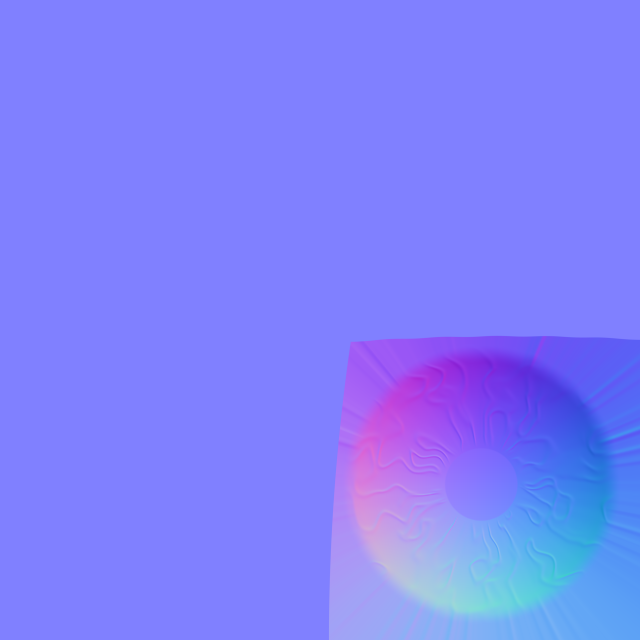
Reproduce this texture map procedurally as a Shadertoy shader.

```glsl
// Tangent-space normal map of an eye on a flat sheet: a bowl-shaped iris with
// a shallow pupil, set in a curved patch. Fine relief (iris fibres and radial
// streaks) is a polar height field whose slope is added to the base normal.
#define EYE_CENTER vec2(0.752, 0.243)
#define IRIS_RADIUS 0.213
#define PUPIL_RADIUS 0.0566
#define RIM_SOFTNESS 0.024
#define RIM_SLOPE 0.76
#define SCLERA_SLOPE 0.38
#define FIBRE_COUNT 44.0
#define FIBRE_HEIGHT 0.00042
#define STREAK_COUNT 170.0
#define STREAK_HEIGHT 0.0011

const float TAU = 6.2831853;

float hash(vec2 p) {
    return fract(sin(dot(p, vec2(127.1, 311.7))) * 43758.5453);
}

// Value noise that wraps along x after the given period
float wrapNoise(vec2 p, float period) {
    vec2 cell = floor(p);
    vec2 f = p - cell;
    f = f * f * (3.0 - 2.0 * f);
    float x0 = mod(cell.x, period);
    float x1 = mod(cell.x + 1.0, period);
    float low = mix(hash(vec2(x0, cell.y)), hash(vec2(x1, cell.y)), f.x);
    float high = mix(hash(vec2(x0, cell.y + 1.0)), hash(vec2(x1, cell.y + 1.0)), f.x);
    return mix(low, high, f.y);
}

float outsideIris(float r) {
    return smoothstep(IRIS_RADIUS - RIM_SOFTNESS, IRIS_RADIUS + 0.3 * RIM_SOFTNESS, r);
}

// Wavy closed ridges, stretched along the radius
float fibres(float turn, float r) {
    float warp = wrapNoise(vec2(turn * 22.0, r * 38.0), 22.0) - 0.5;
    vec2 q = vec2(turn * FIBRE_COUNT + 1.3 * warp, r * 22.0 + warp);
    float band = (wrapNoise(q, FIBRE_COUNT) - 0.5) / 0.13;
    float fine = wrapNoise(vec2(turn * 88.0, r * 12.0), 88.0);
    return exp(-band * band) + 0.3 * fine;
}

// Thin rays, strong in some sectors and faint in others
float streaks(float turn, float r) {
    float ray = wrapNoise(vec2(turn * STREAK_COUNT, r * 4.0), STREAK_COUNT);
    float sector = wrapNoise(vec2(turn * 38.0, 7.0), 38.0);
    return ray * ray * sector * sector * 1.6 + 0.5 * sector;
}

float relief(vec2 p) {
    float r = length(p);
    float turn = atan(p.y, p.x) / TAU + 0.5;
    float iris = FIBRE_HEIGHT * fibres(turn, r);
    float sclera = STREAK_HEIGHT * (streaks(turn, r) - 0.35);
    return mix(iris, sclera, outsideIris(r));
}

// Signed distance to the patch: curved left and top borders
float patchDistance(vec2 uv) {
    float left = 0.514 + 0.157 * uv.y * uv.y;
    float dx = uv.x - 0.8;
    float top = 0.4747 - 0.137 * dx * dx + 0.0006 * sin(uv.x * 75.0);
    return max(left - uv.x, uv.y - top);
}

// Horizontal part of the smooth normal, leaning toward the eye center
vec2 baseTilt(vec2 p, float pixel) {
    float r = length(p);
    vec2 inward = -p / max(r, 0.0001);
    float t = (r - PUPIL_RADIUS) / (IRIS_RADIUS - PUPIL_RADIUS);
    vec2 iris = inward * mix(0.27, RIM_SLOPE, clamp(t, 0.0, 1.0));
    vec2 eye = mix(iris, inward * SCLERA_SLOPE, outsideIris(r));
    vec2 pupil = inward * 0.16 * r / PUPIL_RADIUS + vec2(0.03, -0.05);
    return mix(pupil, eye, smoothstep(-pixel, pixel, r - PUPIL_RADIUS));
}

void mainImage(out vec4 fragColor, in vec2 fragCoord) {
    vec2 uv = fragCoord / iResolution.xy;
    float pixel = 1.0 / iResolution.y;
    vec2 p = uv - EYE_CENTER;

    // Slope of the relief by central differences
    vec2 e = vec2(0.0011, 0.0);
    vec2 slope = vec2(relief(p + e.xy) - relief(p - e.xy),
                      relief(p + e.yx) - relief(p - e.yx)) / (2.0 * e.x);
    slope *= smoothstep(PUPIL_RADIUS, PUPIL_RADIUS + 0.02, length(p));

    // Combine, keep unit length, and fade to the flat sheet at the border
    vec2 tilt = baseTilt(p, pixel) - slope;
    tilt *= min(1.0, 0.95 / max(length(tilt), 0.001));
    vec3 normal = vec3(tilt, sqrt(1.0 - dot(tilt, tilt)));
    float cover = smoothstep(0.7 * pixel, -0.7 * pixel, patchDistance(uv));
    normal = mix(vec3(0.0, 0.0, 1.0), normal, cover);
    fragColor = vec4(0.5 + 0.5 * normal, 1.0);
}
```
